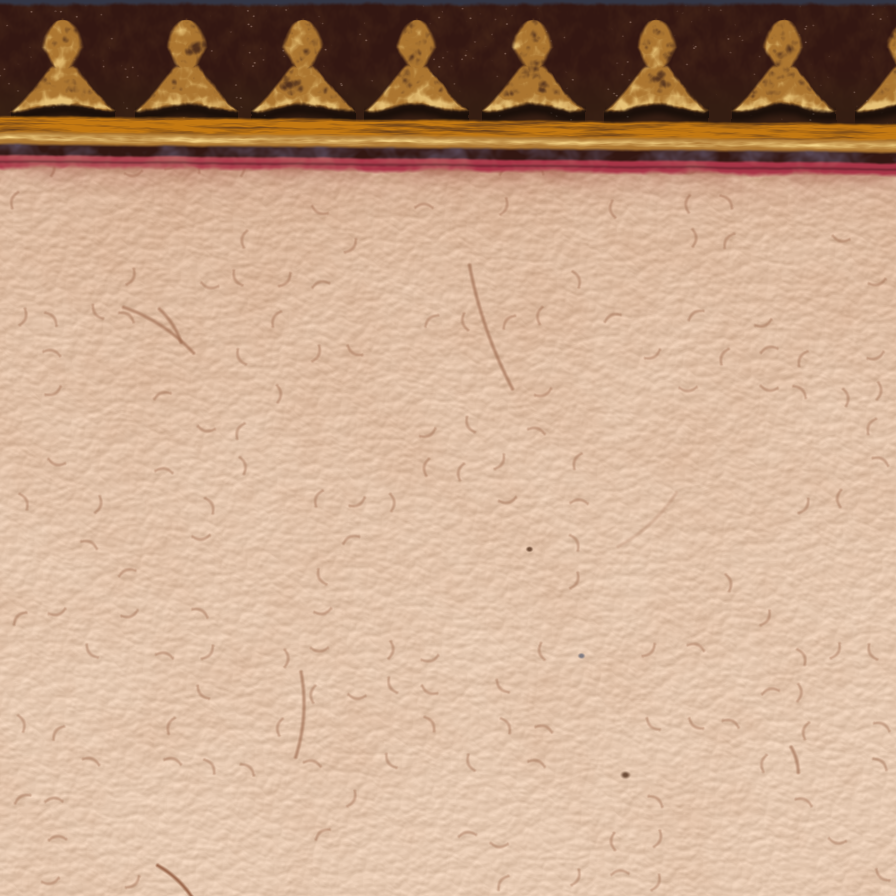
This texture is drawn by a WebGL 2 fragment shader. Its source:

```glsl
#version 300 es
precision highp float;
uniform vec2 u_resolution;
out vec4 outColor;

// Palette
const vec3 PAPER = vec3(0.90, 0.785, 0.69);
const vec3 PAPER_SHADE = vec3(0.82, 0.65, 0.53);
const vec3 FIBRE = vec3(0.59, 0.38, 0.27);
const vec3 LEATHER = vec3(0.20, 0.09, 0.07);
const vec3 UMBER = vec3(0.32, 0.19, 0.11);
const vec3 SLATE = vec3(0.20, 0.21, 0.27);
const vec3 GOLD = vec3(0.67, 0.46, 0.19);
const vec3 AMBER = vec3(0.76, 0.47, 0.07);
const vec3 GLINT = vec3(0.96, 0.83, 0.53);
const vec3 CRIMSON = vec3(0.66, 0.21, 0.28);

// Layout, measured down from the top edge
const float TILT = 0.009;
const float GOLD_TOP = 0.130;
const float GOLD_END = 0.161;
const float GROOVE_END = 0.173;
const float ROSE_END = 0.186;
const float PITCH = 0.134;
const float FIRST_STUD = 0.069;
const float BEAD_Y = 0.947;
const float BASE_Y = 0.880;
const float BASE_HEIGHT = 0.044;
const float GRAIN = 0.16;

// Long fibres as end points, and dark specks as position and radius
const vec4 FIBRES[7] = vec4[7](
  vec4(0.524, 0.704, 0.572, 0.566), vec4(0.138, 0.657, 0.216, 0.606),
  vec4(0.336, 0.250, 0.330, 0.155), vec4(0.176, 0.034, 0.216, -0.004),
  vec4(0.755, 0.450, 0.690, 0.390), vec4(0.883, 0.166, 0.891, 0.138),
  vec4(0.178, 0.655, 0.202, 0.618));
const vec3 SPECKS[3] = vec3[3](
  vec3(0.698, 0.135, 0.0055), vec3(0.591, 0.387, 0.004), vec3(0.649, 0.268, 0.004));

vec2 hash2(vec2 p) {
  vec3 q = fract(p.xyx * vec3(0.1031, 0.1030, 0.0973));
  q += dot(q, q.yzx + 33.33);
  return fract((q.xx + q.yz) * q.zy);
}

// Distance to the nearest jittered cell point
float cellular(vec2 p) {
  vec2 id = floor(p), f = p - id;
  float nearest = 4.0;
  for (int y = -1; y <= 1; y++)
    for (int x = -1; x <= 1; x++) {
      vec2 o = vec2(x, y);
      vec2 r = o + hash2(id + o + 50.0) - f;
      nearest = min(nearest, dot(r, r));
    }
  return sqrt(nearest);
}

float waves(vec2 p) {
  float sum = 0.0, amp = 0.5;
  for (int i = 0; i < 4; i++) {
    sum += amp * sin(p.x + 1.7 * sin(p.y * 0.8)) * sin(p.y + 1.3 * sin(p.x * 0.7));
    p = mat2(1.5, 1.1, -1.1, 1.5) * p + 2.3;
    amp *= 0.6;
  }
  return sum;
}

float segment(vec2 p, vec2 a, vec2 b, float bend) {
  vec2 d = b - a;
  float t = clamp(dot(p - a, d) / dot(d, d), 0.0, 1.0);
  return length(p - a - d * t - vec2(-d.y, d.x) * bend * t * (1.0 - t));
}

float pulpHeight(vec2 p) {
  p += 0.004 * vec2(waves(p * 35.0), waves(p * 42.0 + 9.0));
  return 0.6 * cellular(p * vec2(48.0, 82.0)) + 0.4 * cellular(p * vec2(105.0, 160.0));
}

vec3 paper(vec2 p, float depth, float px) {
  float relief = pulpHeight(p) - pulpHeight(p + vec2(0.0015, -0.0035));
  float mottle = waves(p * 17.0) + 0.7 * waves(p * 61.0 + 4.0);
  float shade = 0.22 + 0.38 * exp(-(depth - ROSE_END) * 4.0) - 0.22 * (1.0 - p.y);
  vec3 col = mix(PAPER, PAPER_SHADE, clamp(shade + 0.16 * mottle, 0.0, 1.0));
  col += GRAIN * relief * vec3(0.95, 1.0, 1.05);

  // Short scattered hairs, one per cell
  vec2 g = p * 24.0, id = floor(g), rnd = hash2(id + 7.0);
  vec2 dir = 0.22 * vec2(cos(rnd.x * 6.28), sin(rnd.x * 6.28));
  vec2 mid = 0.35 + 0.3 * hash2(id + 91.0);
  float hair = segment(g - id, mid - dir, mid + dir, 0.8) / 24.0;
  col = mix(col, FIBRE, 0.38 * step(0.62, rnd.y) * smoothstep(0.0022 + px, 0.0, hair));

  for (int i = 0; i < 7; i++) {
    float d = segment(p, FIBRES[i].xy, FIBRES[i].zw, i == 0 ? -0.15 : 0.25);
    float strength = i == 4 ? 0.22 : (i == 3 ? 0.9 : 0.55);
    col = mix(col, FIBRE, strength * smoothstep(0.0025 + px, 0.0, d));
  }
  for (int i = 0; i < 3; i++) {
    float d = length((p - SPECKS[i].xy) * vec2(0.8, 1.0));
    col = mix(col, i == 2 ? SLATE + 0.2 : UMBER, 0.8 * smoothstep(SPECKS[i].z, 0.001, d));
  }
  return col;
}

// Dark ground with a row of gilt beads on flared bases
vec3 studs(vec2 p, float px) {
  float rough = cellular(p * vec2(75.0, 95.0));
  float worn = waves(p * vec2(90.0, 70.0));
  vec3 col = mix(LEATHER, UMBER, clamp(0.12 + 0.35 * worn, 0.0, 0.6));
  col = mix(col, UMBER * 0.65, smoothstep(0.93, 0.875, p.y) * 0.7);
  col += 0.22 * smoothstep(0.16, 0.0, rough) * smoothstep(0.2, 0.6, worn);
  col = mix(col, SLATE, smoothstep(0.992, 0.998, p.y + 0.002 * worn));

  float i = floor((p.x - FIRST_STUD) / PITCH + 0.5);
  float x = p.x - FIRST_STUD - i * PITCH + 0.0026 - 0.0078 * cos((i - 1.0) * 1.047);
  float soft = px + 0.002;
  x += 0.002 * worn;
  float y = p.y - BEAD_Y;
  float beadHalf = y > 0.0 ? 0.021 * sqrt(max(0.0, 1.0 - pow(y / 0.031, 1.5)))
                           : 0.004 + 0.017 * max(0.0, 1.0 + y / 0.031);
  float bead = smoothstep(soft, -soft, abs(x) - beadHalf) * smoothstep(0.034, 0.029, abs(y));
  float t = (p.y - BASE_Y - 0.004 * cos(x * 60.0) + 0.002 * worn) / BASE_HEIGHT;
  float baseHalf = mix(0.057, 0.012, pow(clamp(t, 0.0, 1.0), 0.9));
  float base = smoothstep(soft, -soft, abs(x) - baseHalf)
             * smoothstep(-0.06, 0.06, t) * smoothstep(1.05, 0.9, t);

  // Foil catches light on the left, on the foot and along ridges
  float light = 0.45 + 0.4 * worn + 0.5 * (rough - 0.45) - 7.0 * x * bead;
  light += base * 0.4 * smoothstep(0.35, 0.08, t);
  vec3 foil = mix(UMBER, GOLD, smoothstep(-0.1, 0.4, light));
  foil = mix(foil, GLINT, 0.8 * smoothstep(0.5, 1.05, light));
  col *= 1.0 - 0.5 * smoothstep(0.012, 0.0, abs(t * BASE_HEIGHT + 0.006)) * step(abs(x), 0.058);
  return mix(col, foil, max(bead, base));
}

vec3 goldBand(vec2 p, float depth) {
  float streak = waves(vec2(p.x * 28.0, depth * 420.0));
  float chips = cellular(vec2(p.x * 55.0, depth * 190.0));
  vec3 col = mix(AMBER, UMBER, clamp(0.15 + 0.7 * streak, 0.0, 0.85));
  col = mix(col, GOLD, smoothstep(0.145, 0.150, depth));
  float ridge = exp(-pow((depth - 0.1535 - 0.001 * streak) / 0.0035, 2.0));
  return mix(col, GLINT, ridge * clamp(0.55 + 0.5 * streak + 0.5 * (chips - 0.4), 0.0, 1.0));
}

void main() {
  vec2 p = gl_FragCoord.xy / u_resolution;
  float px = 1.0 / min(u_resolution.x, u_resolution.y);
  float wobble = waves(vec2(p.x * 45.0, p.y * 60.0));
  float depth = 1.0 - p.y - TILT * p.x + 0.0012 * wobble;
  float soft = px + 0.0012;

  vec3 col = studs(p, px);
  col = mix(col, goldBand(p, depth), smoothstep(-soft, soft, depth - GOLD_TOP));
  vec3 groove = mix(LEATHER, SLATE + vec3(0.14, 0.06, 0.05), clamp(0.35 + wobble, 0.0, 1.0));
  col = mix(col, groove, smoothstep(-soft, soft, depth - GOLD_END));
  vec3 rose = mix(CRIMSON, PAPER_SHADE, clamp(0.25 - 0.3 * p.x + 0.3 * wobble, 0.0, 0.6));
  rose *= 1.0 - 0.25 * exp(-pow((depth - 0.180) / 0.0018, 2.0));
  col = mix(col, rose, smoothstep(-0.002, 0.002, depth - GROOVE_END));

  // Paper, with a stained shadow beneath the frame
  vec3 sheet = paper(p, depth, px);
  float stain = exp(-max(depth - ROSE_END, 0.0) * 75.0) * (0.4 + 0.35 * wobble);
  sheet = mix(sheet, mix(FIBRE, CRIMSON, 0.3), clamp(stain, 0.0, 0.8));
  col = mix(col, sheet, smoothstep(-0.003, 0.003, depth - ROSE_END + 0.002 * wobble));
  outColor = vec4(clamp(col, 0.0, 1.0), 1.0);
}
```
